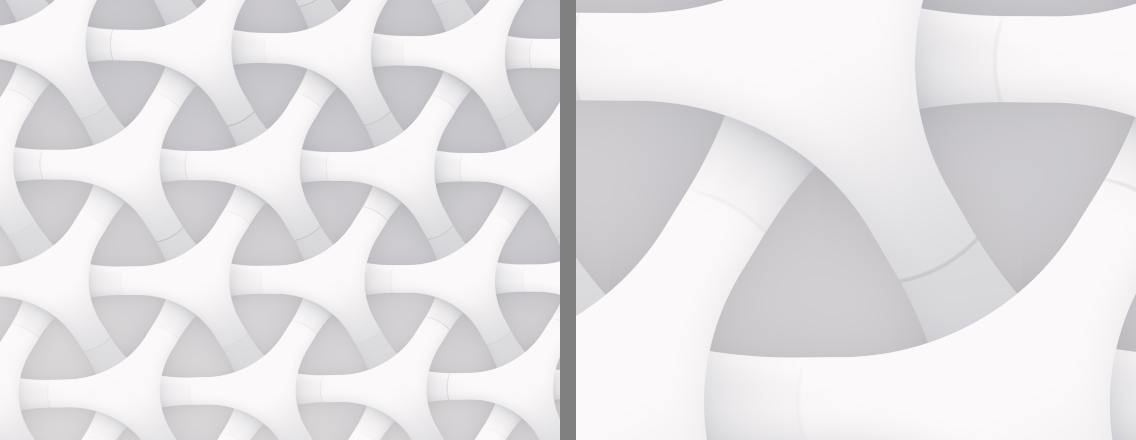
Left, the full canvas; right, a detail of the centre.
A Shadertoy shader for this pattern:

```glsl
// Woven lattice of smooth white three-armed struts over soft grey openings.
#define ARM_HALF 0.108
#define FILLET 0.66
#define ARM_REACH 0.92
#define SEAM_AT 0.58
#define SHADOW_SIZE 0.075
#define ROW_STEP 0.8660254
#define LIT vec3(0.985, 0.977, 0.977)
#define SHADE vec3(0.68, 0.68, 0.71)
#define GAP_COOL vec3(0.795, 0.79, 0.81)
#define GAP_WARM vec3(0.865, 0.855, 0.86)

float hash(vec2 p) {
    vec3 q = fract(p.xyx * vec3(0.1031, 0.1030, 0.0973));
    q += dot(q, q.yzx + 33.33);
    return fract((q.x + q.y) * q.z);
}

float gradientDot(vec2 cell, vec2 f) {
    float angle = 6.2831853 * hash(cell);
    return dot(vec2(cos(angle), sin(angle)), f - cell);
}

float gradientNoise(vec2 p) {
    vec2 i = floor(p), f = p - i;
    vec2 u = f * f * f * (f * (f * 6.0 - 15.0) + 10.0);
    vec2 e = vec2(0.0, 1.0);
    return mix(mix(gradientDot(i, p), gradientDot(i + e.yx, p), u.x),
               mix(gradientDot(i + e.xy, p), gradientDot(i + e.yy, p), u.x), u.y);
}

// Canvas to lattice: hubs one unit apart, with a slight perspective drift.
vec2 toLattice(vec2 c) {
    float u = 1.59 + 3.21 * c.x + 0.05 * c.y + 0.2 * c.x * (c.x + c.y);
    float row = 1.47 + 3.87 * c.y + 0.26 * c.y * c.y + 0.19 * c.x * c.y;
    return vec2(u, row);
}

// Signed distance to a filleted strut; also gives its arm axis,
// the position along and across that arm, and the outward slope.
float strut(vec2 p, out vec2 axis, out vec2 local, out vec2 slope) {
    vec2 left = vec2(-1.0, 0.0);
    vec2 side = vec2(0.5, p.y < 0.0 ? -ROW_STEP : ROW_STEP);
    axis = dot(p, left) > dot(p, side) ? left : side;
    vec2 normal = vec2(-axis.y, axis.x);
    local = vec2(dot(p, axis), dot(p, normal));

    float flare = max(local.x - 0.55, 0.0);
    float halfWidth = ARM_HALF + 0.4 * flare * flare;
    float tangent = (ARM_HALF + FILLET) / sqrt(3.0);
    vec2 m = vec2(min(local.x - tangent, 0.0), halfWidth + FILLET - abs(local.y));
    float len = length(m);
    slope = (-axis * m.x + normal * sign(local.y) * m.y) / len;
    return max(FILLET - len, local.x - ARM_REACH);
}

vec3 strutColor(vec2 p, float d, vec2 axis, vec2 local, vec2 slope, vec2 id) {
    // Broad light: the descending arm turns away from it
    float descent = dot(p, vec2(0.5, -ROW_STEP));
    float light = 1.0 - 0.40 * smoothstep(-0.02, 0.65, descent);
    light -= 0.07 * smoothstep(0.35, 0.8, -p.x);

    // Rounded edges
    float rim = 1.0 - clamp(-d / ARM_HALF, 0.0, 1.0);
    light += 0.2 * rim * rim * (dot(slope, vec2(-0.3, 0.9)) - 0.15);

    // Joint seam, of different place and strength on every arm
    float chance = hash(id * 7.0 + axis * 3.0 + 41.0);
    float seam = SEAM_AT + 0.08 * (chance - 0.5) - 1.5 * local.y * local.y;
    float offset = local.x - seam;
    float strength = mix(0.05, 0.32, chance * chance);
    light -= strength * (1.0 - smoothstep(0.002, 0.008, abs(offset)));
    light -= 0.04 * smoothstep(-0.003, 0.003, offset);

    light += 0.03 * (hash(id + 17.0) - 0.5);
    return mix(SHADE, LIT, clamp(light, 0.0, 1.0));
}

void mainImage(out vec4 fragColor, in vec2 fragCoord) {
    vec2 canvas = (fragCoord - 0.5 * iResolution.xy) / iResolution.y;
    canvas.y = -canvas.y;
    vec2 lattice = toLattice(canvas);
    float aa = 2.4 / iResolution.y;

    // Cloudy openings, paler toward the lower left
    float haze = smoothstep(-0.5, 0.65, canvas.y - 0.35 * canvas.x);
    float cloud = gradientNoise(canvas * 5.0 + 3.0) + 0.5 * gradientNoise(canvas * 11.0);
    vec3 col = mix(GAP_COOL, GAP_WARM, clamp(haze + 0.35 * cloud, 0.0, 1.0));
    float solid = 0.0;

    // First whole struts, then their raised bodies over the neighbours' tips
    for (int layer = 0; layer < 2; layer++)
    for (int j = 0; j < 2; j++)
    for (int i = 0; i < 2; i++) {
        float row = floor(lattice.y) + float(j);
        float shift = 0.5 * mod(row, 2.0);
        float column = floor(lattice.x - shift) + float(i);
        vec2 p = vec2(lattice.x - shift - column, (row - lattice.y) * ROW_STEP);
        vec2 axis, local, slope;
        float d = strut(p, axis, local, slope);
        float cover = 1.0 - smoothstep(-aa, aa, d);
        float outside = max(d, 0.0);

        if (layer == 0) {
            col *= 1.0 - 0.05 * (1.0 - solid) * exp(-outside / 0.08);
            solid = max(solid, cover);
        } else {
            // Contact shadow, deepest beneath the body
            float facing = p.y / (length(p) + 1e-4);
            float shadow = (0.42 - 0.34 * facing) * exp(-outside / SHADOW_SIZE);
            shadow *= solid * (1.0 - smoothstep(0.3, 0.45, local.x));
            col = mix(col, SHADE, shadow * mix(1.0, 0.65, haze));
            cover *= 1.0 - smoothstep(0.45, 0.65, local.x);
        }
        vec3 paint = strutColor(p, d, axis, local, slope, vec2(column, row));
        col = mix(col, mix(paint, LIT, 0.15 * haze), cover);
    }
    fragColor = vec4(col, 1.0);
}
```
